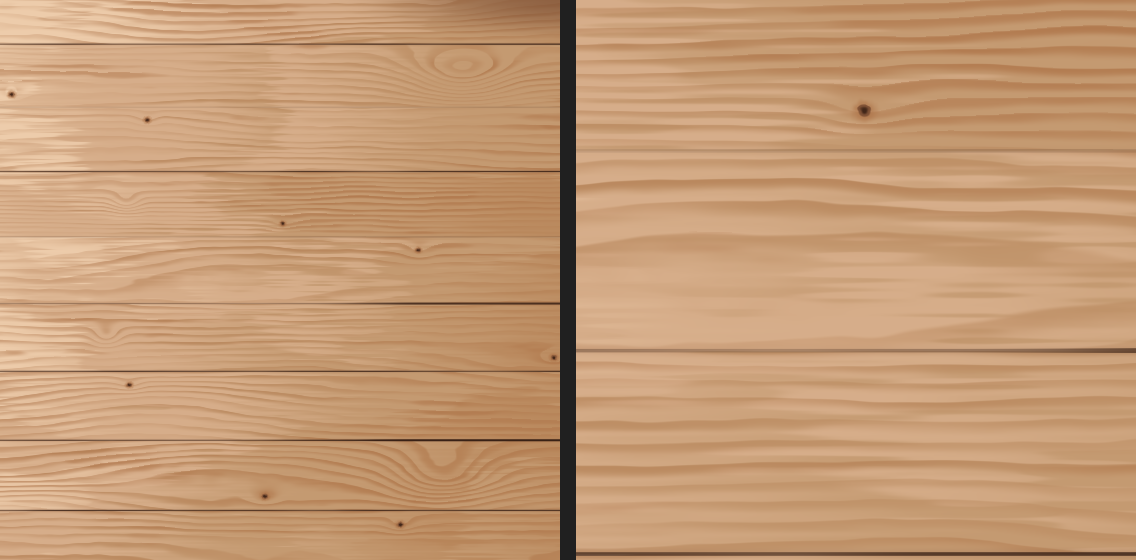
Left, the full canvas; right, a detail of the centre.
Reproduce this texture procedurally as a Shadertoy shader.

```glsl
// Horizontal pine boards lit from the upper left. Each board bends its own
// growth rings around a swirl and a pin knot; ring phase gives the grain lines,
// and one shade value picks the wood colour from pale to deep.

const vec3 BRIGHT = vec3(0.93, 0.80, 0.67);
const vec3 LIGHT  = vec3(0.84, 0.68, 0.54);
const vec3 TAN    = vec3(0.77, 0.605, 0.445);
const vec3 DEEP   = vec3(0.73, 0.54, 0.37);
const vec3 GRAIN  = vec3(0.68, 0.45, 0.28);
const vec3 BROWN  = vec3(0.50, 0.32, 0.21);
const vec3 GAP    = vec3(0.20, 0.11, 0.07);

const float FIRST_SEAM = 0.0885;   // height of the lowest seam
const float BOARD = 0.1263;        // height of the lowest full board
const float SHRINK = 0.00105;      // boards narrow slightly upward
const float SEAM_HALF = 0.0010;
const float KNOT_SIZE = 0.0048;
const float SEAM_DARK[8] = float[8](0.75, 0.75, 0.75, 0.3, 0.15, 0.75, 0.12, 0.7);

float hash(vec2 p) {
    vec3 q = fract(vec3(p.xyx) * 0.1031);
    q += dot(q, q.yzx + 33.33);
    return fract((q.x + q.y) * q.z);
}

float noise(vec2 p) {
    vec2 i = floor(p), f = fract(p);
    f = f * f * (3.0 - 2.0 * f);
    return mix(mix(hash(i), hash(i + vec2(1, 0)), f.x),
               mix(hash(i + vec2(0, 1)), hash(i + vec2(1, 1)), f.x), f.y);
}

float fbm(vec2 p) {
    float sum = 0.0, amp = 0.5;
    for (int i = 0; i < 4; i++) {
        sum += amp * noise(p);
        p = p * 2.03 + 17.3;
        amp *= 0.5;
    }
    return sum / 0.9375;
}

// Height to board number, the fraction being the place within a board
float boardCoord(float y) {
    float root = sqrt(BOARD * BOARD - 4.0 * SHRINK * (y - FIRST_SEAM));
    return (BOARD - root) / (2.0 * SHRINK);
}

vec3 woodColor(float shade) {
    vec3 c = mix(BRIGHT, LIGHT, smoothstep(0.10, 0.38, shade));
    c = mix(c, TAN, smoothstep(0.42, 0.66, shade));
    return mix(c, DEEP, smoothstep(0.70, 0.98, shade));
}

float bump(vec2 d, vec2 size) {
    d /= size;
    return exp(-dot(d, d));
}

void mainImage(out vec4 fragColor, in vec2 fragCoord) {
    vec2 uv = fragCoord / iResolution.xy;
    float px = 1.0 / iResolution.y;
    float k = boardCoord(uv.y);
    float id = floor(k), v = k - id;
    float height = BOARD - 2.0 * SHRINK * k;
    float odd = mod(id, 2.0);
    float seed = hash(vec2(id + 11.0, 4.7));

    // Swirl on even boards, pin knot on every board
    vec2 swirl = vec2(0.5 + 0.42 * cos(0.8 * id + 0.8), 0.52);
    float big = smoothstep(0.5, 0.7, swirl.x);
    vec2 swirlSize = mix(vec2(0.025, 0.16), vec2(0.085, 0.40), big);
    float swirlLift = (1.0 - odd) * mix(1.7, 4.2, big);
    vec2 knot = vec2(fract(0.263 + 0.242 * (5.0 - id)), mix(0.2, 0.8, odd));
    vec2 toKnot = vec2(uv.x, v) - knot;

    // Growth ring phase
    float rings = mix(6.0, 9.5, seed) + 2.0 * (1.0 - odd) * (1.0 - big);
    float phase = rings * v + (seed - 0.5) * 3.0 * uv.x;
    phase += 3.4 * noise(vec2(uv.x * 2.6 + id * 7.3, v * 1.6 + id * 19.0));
    phase += 0.45 * noise(vec2(uv.x * 11.0, v * 5.0 + id * 23.0));
    phase += 0.12 * noise(vec2(uv.x * 45.0, v * 14.0 + id * 31.0));
    phase += swirlLift * bump(vec2(uv.x, v) - swirl, swirlSize);
    phase += 0.9 * bump(toKnot, vec2(0.025, 0.13));

    // Latewood: slow rise, crisp far edge, uneven strength
    float t = fract(phase);
    float edge = clamp(fwidth(phase), 0.10, 0.4);
    float band = smoothstep(0.30, 0.88, t) * (1.0 - smoothstep(1.0 - edge, 1.0, t));
    float ringHash = hash(vec2(floor(phase), id + 41.0));
    float wear = smoothstep(0.22, 0.68, fbm(vec2(uv.x * 3.0 + id * 5.0, v * 2.5 + id * 13.0)));
    float strength = mix(0.35, 1.0, ringHash) * mix(0.3, 1.0, wear);
    strength *= 1.0 - 0.55 * (1.0 - smoothstep(0.0, 0.45, uv.x)) * smoothstep(0.4, 0.9, uv.y);
    band *= strength;

    // Light falloff, board tone, ragged patches and fibres
    float fibre = noise(vec2(uv.x * 14.0, uv.y * 330.0)) - 0.5;
    float patchField = fbm(vec2(uv.x * 3.2, k * 0.9 + id * 3.0)) + 0.14 * fibre;
    float patches = smoothstep(0.46, 0.54, patchField) - 0.5;
    float shade = 0.10 + 0.66 * uv.x + 0.18 * (1.0 - uv.y);
    shade += 0.14 * (seed - 0.5) + 0.13 * patches + 0.07 * fibre + 0.22 * band;
    vec3 col = woodColor(shade);
    col = mix(col, GRAIN, 0.52 * band);
    float stain = smoothstep(0.66, 0.76, fbm(vec2(uv.x * 4.0 + 9.0, k * 2.6)));
    col = mix(col, GRAIN, 0.4 * stain * smoothstep(0.2, 0.7, t));
    float corner = 1.0 - smoothstep(0.0, 0.42, length((1.0 - uv) * vec2(1.0, 5.0)));
    col = mix(col, BROWN, 0.75 * corner);

    // Pin knot: soft halo around a dark core
    float size = KNOT_SIZE * mix(0.7, 1.15, hash(vec2(id + 3.0, 8.1)));
    float r = length(toKnot * vec2(0.85, height));
    r += 0.0016 * (noise(uv * 380.0) - 0.5);
    col = mix(col, GRAIN, 0.6 * (1.0 - smoothstep(size, size * 2.4, r)));
    col = mix(col, BROWN, 1.0 - smoothstep(size - px, size + px, r));
    col = mix(col, GAP, 0.8 * (1.0 - smoothstep(0.2 * size, 0.8 * size, r)));

    // Seams: some tight, some opening to the right
    int seam = clamp(int(round(k)), 0, 7);
    float opening = (seam == 1 || seam == 3) ? smoothstep(0.55, 0.75, uv.x) : 0.0;
    float gapDist = abs(k - float(seam)) * height;
    float halfWidth = SEAM_HALF * (1.0 + 0.6 * opening);
    float line = 1.0 - smoothstep(halfWidth - 0.5 * px, halfWidth + 0.7 * px, gapDist);
    float dark = SEAM_DARK[seam] * mix(0.65, 1.1, noise(vec2(uv.x * 9.0, float(seam) * 5.0)));
    dark = min(dark + 0.5 * opening, 0.95);
    col = mix(col, BROWN, 0.25 * dark * (1.0 - smoothstep(0.0, 0.005, gapDist)));
    col = mix(col, GAP, line * dark);

    fragColor = vec4(col, 1.0);
}
```
